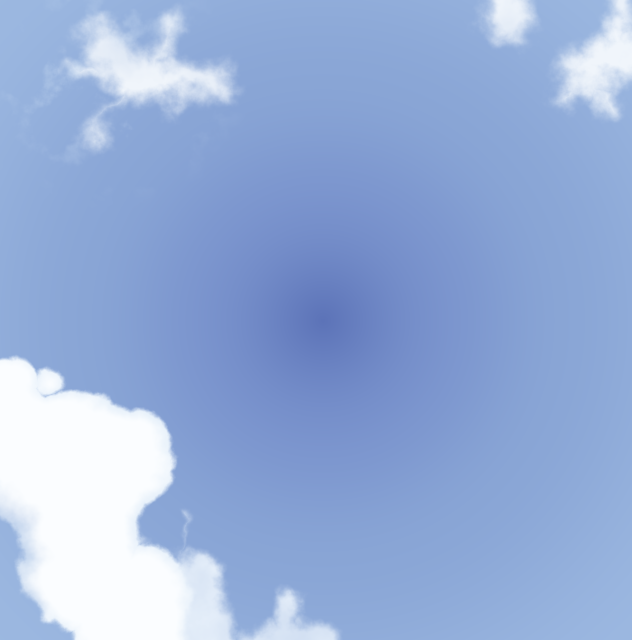
This texture is drawn by a WebGL 2 fragment shader. Its source:

```glsl
#version 300 es
precision highp float;
uniform vec2 u_resolution;
out vec4 fragColor;

float hash(vec2 p) {
    vec3 q = fract(vec3(p.xyx) * 0.1031);
    q += dot(q, q.yzx + 33.33);
    return fract((q.x + q.y) * q.z);
}

float noise(vec2 p) {
    vec2 i = floor(p), f = fract(p);
    f = f * f * (3.0 - 2.0 * f);
    return mix(mix(hash(i), hash(i + vec2(1, 0)), f.x),
               mix(hash(i + vec2(0, 1)), hash(i + vec2(1, 1)), f.x), f.y);
}

float fbm(vec2 p) {
    float sum = 0.0, amp = 0.5;
    for (int i = 0; i < 5; i++) {
        sum += amp * noise(p);
        p = mat2(0.8, 0.6, -0.6, 0.8) * p * 2.03 + 7.1;
        amp *= 0.5;
    }
    return sum / 0.97;
}

float capsule(vec2 p, vec2 a, vec2 b, float r) {
    vec2 pa = p - a, ba = b - a;
    return length(pa - ba * clamp(dot(pa, ba) / dot(ba, ba), 0.0, 1.0)) - r;
}

float disc(vec2 p, vec2 c, float r) { return length(p - c) - r; }

// Sky darkens toward the centre
vec3 skyColor(vec2 p) {
    float r = length(p - vec2(0.505, 0.499));
    vec3 c = mix(vec3(0.36, 0.45, 0.72), vec3(0.48, 0.58, 0.805), smoothstep(-0.22, 0.22, r) * 2.0 - 1.0);
    c = mix(c, vec3(0.535, 0.645, 0.835), smoothstep(0.16, 0.38, r));
    return mix(c, vec3(0.61, 0.72, 0.88), smoothstep(0.33, 0.72, r));
}

float upperLeftCloud(vec2 p) {
    float d = capsule(p, vec2(0.155, 0.935), vec2(0.235, 0.865), 0.048);
    d = min(d, capsule(p, vec2(0.267, 0.955), vec2(0.24, 0.87), 0.027));
    d = min(d, capsule(p, vec2(0.24, 0.868), vec2(0.328, 0.874), 0.042));
    d = min(d, capsule(p, vec2(0.195, 0.855), vec2(0.137, 0.775), 0.014));
    return min(d, capsule(p, vec2(0.098, 0.904), vec2(0.17, 0.89), 0.018));
}

float upperRightClouds(vec2 p) {
    float d = capsule(p, vec2(0.792, 1.02), vec2(0.797, 0.958), 0.043);
    d = min(d, capsule(p, vec2(0.97, 1.02), vec2(0.965, 0.93), 0.036));
    d = min(d, capsule(p, vec2(0.915, 0.89), vec2(0.99, 0.92), 0.05));
    d = min(d, capsule(p, vec2(0.885, 0.848), vec2(0.925, 0.883), 0.022));
    return min(d, capsule(p, vec2(0.957, 0.825), vec2(0.94, 0.87), 0.024));
}

float lowerCloudFront(vec2 p) {
    float d = disc(p, vec2(0.117, 0.262), 0.134);
    d = min(d, disc(p, vec2(0.184, 0.285), 0.089));
    d = min(d, disc(p, vec2(0.01, 0.325), 0.09));
    d = min(d, disc(p, vec2(0.015, 0.4), 0.048));
    d = min(d, disc(p, vec2(0.076, 0.401), 0.028));
    d = min(d, capsule(p, vec2(0.125, 0.2), vec2(0.13, 0.11), 0.1));
    return min(d, capsule(p, vec2(0.213, 0.06), vec2(0.205, -0.02), 0.091));
}

float lowerCloudBack(vec2 p) {
    float d = capsule(p, vec2(0.295, 0.07), vec2(0.32, -0.02), 0.068);
    d = min(d, capsule(p, vec2(0.291, 0.185), vec2(0.282, 0.12), 0.009));
    d = min(d, capsule(p, vec2(0.235, 0.14), vec2(0.226, 0.19), 0.009));
    d = min(d, capsule(p, vec2(0.455, 0.055), vec2(0.445, 0.0), 0.028));
    return min(d, capsule(p, vec2(0.42, -0.01), vec2(0.495, -0.005), 0.045));
}

void main() {
    vec2 p = gl_FragCoord.xy / u_resolution.y;
    vec3 col = skyColor(p);

    // Ragged edges: warped coordinates plus a rough offset
    vec2 warp = vec2(fbm(p * 22.0), fbm(p * 22.0 + 40.0)) - 0.5;
    float rough = fbm(p * 34.0 + 9.0) - 0.5;
    float puffs = fbm(p * 14.0 + 3.0);
    vec2 wispy = p + warp * 0.055;
    vec2 firm = p + warp * 0.028;

    // Thin upper clouds
    float thin = min(upperLeftCloud(wispy), upperRightClouds(wispy)) + rough * 0.035;
    float veil = smoothstep(0.008, -0.04, thin) * (0.68 + 0.38 * puffs);
    col = mix(col, vec3(0.96, 0.975, 0.99), clamp(veil, 0.0, 0.95));

    // Faint drifting wisps at the upper left
    float drift = smoothstep(0.25, 0.05, length((p - vec2(0.17, 0.87)) * vec2(1.0, 1.2)));
    col = mix(col, vec3(0.85, 0.91, 0.97), 0.35 * drift * smoothstep(0.56, 0.8, fbm(p * 26.0 + 15.0)));

    // Hazy rear part of the lower cloud
    float back = lowerCloudBack(wispy) + rough * 0.02;
    float haze = smoothstep(0.005, -0.025, back) * (0.62 + 0.4 * puffs);
    col = mix(col, vec3(0.93, 0.96, 0.99), clamp(haze, 0.0, 0.92));

    // Bright front part, fading out at the lower left
    float front = lowerCloudFront(firm) + rough * 0.018;
    float fade = smoothstep(-0.025, 0.075, capsule(wispy, vec2(-0.035, 0.16), vec2(-0.005, -0.02), 0.03));
    float body = smoothstep(0.003, -0.008, front) * fade;
    vec3 white = mix(vec3(0.9, 0.94, 0.98), vec3(0.985, 0.993, 1.0),
                     smoothstep(0.0, 0.035, -front + 0.03 * (puffs - 0.3)));
    col = mix(col, white, body);

    fragColor = vec4(col, 1.0);
}
```
